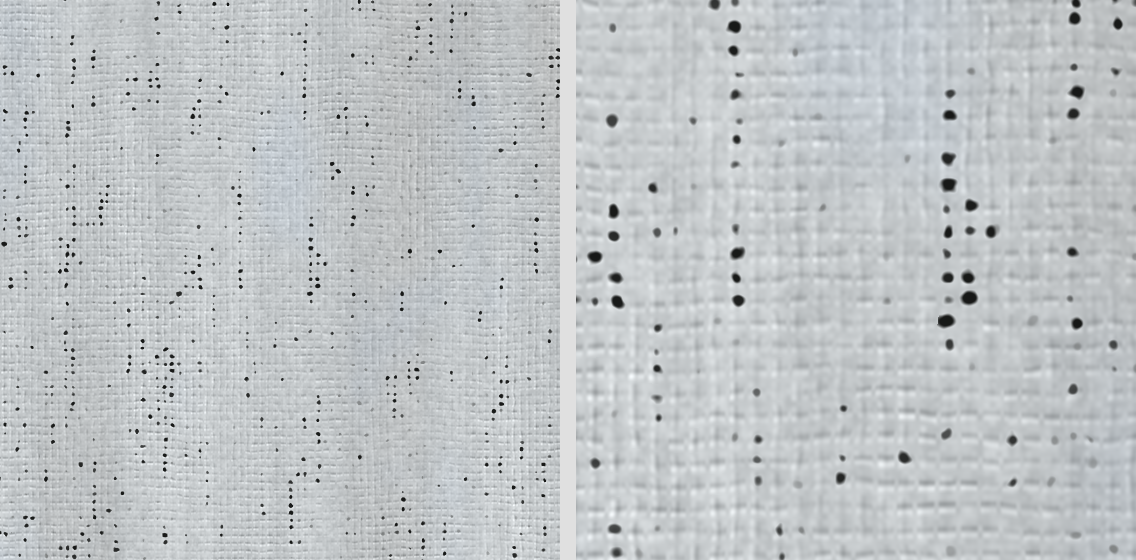
Left: the whole. Right: its middle third, enlarged.
Give the GLSL for this texture, as a three.js fragment shader.

```glsl
// Pale open-weave gauze: a nearly straight grid of padded threads with soft vertical folds.
// Each cell is centred on a thread crossing, where shaded seams meet; hashed columns
// carry short vertical runs of dark holes, and fainter grey pinholes lie between them.
varying vec2 vUv;

float hash(vec2 p) {
  return fract(sin(dot(p, vec2(127.1, 311.7))) * 43758.5453);
}

float noise(vec2 p) {
  vec2 i = floor(p);
  vec2 f = fract(p);
  f = f * f * (3.0 - 2.0 * f);
  return mix(mix(hash(i), hash(i + vec2(1.0, 0.0)), f.x),
             mix(hash(i + vec2(0.0, 1.0)), hash(i + vec2(1.0, 1.0)), f.x), f.y);
}

float fbm(vec2 p) {
  float sum = 0.0;
  float amp = 0.5;
  for (int i = 0; i < 4; i++) {
    sum += amp * noise(p);
    p = p * 2.03 + 17.3;
    amp *= 0.5;
  }
  return sum;
}

float bump(float x, float width) {
  return exp(-x * x / (width * width));
}

// Dark seams with a lit thread edge below and to the left, in a cell of -0.5 to 0.5
float weaveRelief(vec2 f, vec2 cell, float rowGain, float columnGain) {
  float rowFade = 1.0 - smoothstep(0.28, 0.5, abs(f.x));
  float columnFade = 1.0 - 0.7 * smoothstep(0.25, 0.5, abs(f.y));
  float row = 0.075 * bump(f.y + 0.27, 0.14) - 0.095 * bump(f.y, 0.14);
  float column = 0.055 * bump(f.x + 0.26, 0.13) - 0.065 * bump(f.x, 0.13);
  return row * rowFade * rowGain * (0.3 + 1.1 * hash(cell + 3.1))
       + column * columnFade * columnGain * (0.3 + 1.1 * hash(cell + 8.7));
}

// Soft-edged ragged oval, jittered about the crossing
float spot(vec2 f, vec2 cell, float radius, float ragged) {
  vec2 jitter = vec2(hash(cell + 21.0), hash(cell + 34.0)) - 0.5;
  vec2 d = f - jitter * 0.22;
  d.x *= mix(0.75, 1.2, hash(cell + 55.0));
  float edge = length(d) + ragged * 0.16;
  return 1.0 - smoothstep(radius - 0.1, radius + 0.1, edge);
}

// Whether a crossing is open: a run within an active column, or a rare stray
float holeChance(vec2 cell) {
  float activeColumn = step(hash(vec2(cell.x, floor(cell.y / 17.0 + hash(cell.xx) * 5.0))), 0.34);
  float run = step(0.57, noise(vec2(cell.x * 7.0, cell.y * 0.28)));
  float open = step(hash(cell + 71.0), 0.62);
  float stray = step(hash(cell + 93.0), 0.012);
  return max(activeColumn * run * open, stray);
}

void main() {
  vec2 uv = vUv;

  // Thread grid, only slightly warped
  vec2 warp = vec2(noise(uv * vec2(9.0, 3.0)), noise(uv * vec2(8.0, 5.0) + 40.0)) - 0.5;
  vec2 fine = vec2(noise(uv * 60.0), noise(uv * 60.0 + 90.0)) - 0.5;
  vec2 p = uv * vec2(80.0, 73.0) + warp * vec2(0.6, 0.7) + fine * 0.25;
  vec2 cell = floor(p);
  vec2 f = fract(p) - 0.5;

  // Broad folds, narrow streaks and fine grain
  float fold = noise(vec2(uv.x * 11.0, uv.y * 0.9) + 5.0) - 0.5;
  float streak = noise(vec2(uv.x * 38.0, uv.y * 2.0) + 11.0) - 0.5;
  float cloud = fbm(uv * vec2(5.0, 2.5) + 23.0) - 0.47;
  float grain = noise(uv * 270.0) - 0.5;
  float fibre = noise(uv * vec2(150.0, 110.0) + 7.0) - 0.5;
  float light = 0.770 + 0.07 * fold + 0.04 * streak + 0.04 * cloud
              + 0.06 * grain + 0.06 * fibre;

  // Weave, bolder in some upright bands than in others
  float rowGain = mix(0.25, 1.3, noise(uv * vec2(15.0, 5.0) + 60.0));
  float columnGain = mix(0.0, 1.3, noise(uv * vec2(12.0, 3.0) + 80.0));
  light += weaveRelief(f, cell, rowGain, columnGain);

  // Cool blue patches and faintly warm dull folds
  float blue = smoothstep(0.45, 0.8, fbm(uv * vec2(6.0, 3.0) + 130.0));
  float dull = smoothstep(0.02, 0.4, -fold);
  vec3 tint = vec3(-0.014, 0.003, 0.011);
  tint += blue * vec3(-0.014, 0.0, 0.02) + dull * vec3(0.008, 0.0, -0.006);
  vec3 color = vec3(light) + tint;

  // Grey pinholes, denser along dull folds
  float pinChance = step(hash(cell + 150.0), 0.06 + 0.14 * dull);
  float pin = pinChance * spot(f, cell + 9.0, mix(0.1, 0.21, hash(cell + 160.0)), grain);
  color = mix(color, vec3(0.47, 0.48, 0.48), pin * mix(0.35, 0.9, hash(cell + 170.0)));

  // Dark holes of mixed size and depth, with a slight lit rim
  float open = holeChance(cell);
  float size = hash(cell + 110.0);
  float radius = mix(0.12, 0.29, size);
  float depth = mix(0.5, 0.97, smoothstep(0.0, 0.7, 0.5 * size + 0.5 * hash(cell + 120.0)));
  color += 0.03 * open * spot(f, cell, radius + 0.12, grain);
  color = mix(color, vec3(0.07, 0.075, 0.07), open * depth * spot(f, cell, radius, grain));

  gl_FragColor = vec4(clamp(color, 0.0, 1.0), 1.0);
}
```
